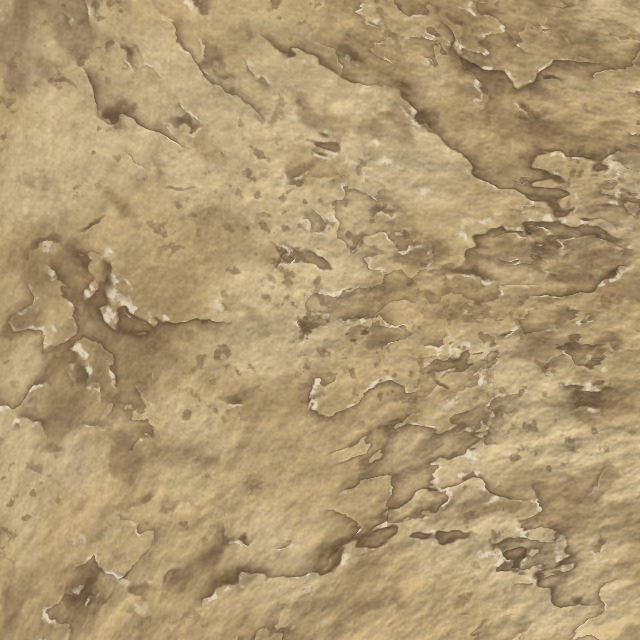
Reproduce this texture procedurally as a three.js fragment shader.

```glsl
varying vec2 vUv;

const vec3 TAN = vec3(0.726, 0.636, 0.465);
const vec3 PALE = vec3(0.772, 0.692, 0.530);
const vec3 WASH = vec3(0.615, 0.525, 0.375);
const vec3 STAIN = vec3(0.430, 0.345, 0.250);
const vec3 CREVICE = vec3(0.340, 0.260, 0.185);
const vec3 GLINT = vec3(0.920, 0.880, 0.790);

const float BEND_SCALE = 3.0;      // gentle sweep of the bedding
const float BEND_AMOUNT = 0.10;
const float SKEW = 0.9;            // falls to the right above, rises below
const float STRETCH = 0.70;        // elongation along the bedding
const float ROUGH_SCALE = 16.0;    // ragged warp of all outlines
const float ROUGH_AMOUNT = 0.035;
const vec2 LIGHT = vec2(-0.5, 0.866);
const float RELIEF_STEP = 0.002;
const float RELIEF_GAIN = 3.2;
const float LEDGE_SCALE = 6.0;
const float LEDGE_EDGE = 0.014;    // sharp side of a ledge
const float LEDGE_FADE = 0.040;    // soft side of a ledge
const float LEDGE_DEPTH = 0.72;
const float DENT_CELLS = 8.0;
const float DENT_CHANCE = 0.50;
const float DENT_DEPTH = 0.75;
const float PIT_SCALE = 58.0;
const float GRAIN_SCALE = 240.0;
const float GRAIN_AMOUNT = 0.085;

float hash(vec2 p) {
  return fract(sin(dot(p, vec2(127.1, 311.7))) * 43758.5453);
}

float noise(vec2 p) {
  vec2 i = floor(p);
  vec2 f = fract(p);
  f = f * f * (3.0 - 2.0 * f);
  float low = mix(hash(i), hash(i + vec2(1.0, 0.0)), f.x);
  float high = mix(hash(i + vec2(0.0, 1.0)), hash(i + 1.0), f.x);
  return mix(low, high, f.y);
}

float fbm(vec2 p) {
  const mat2 turn = mat2(1.6, 1.2, -1.2, 1.6);
  float sum = 0.0;
  float amp = 0.5;
  for (int i = 0; i < 5; i++) {
    p = turn * p + 17.3;
    sum += amp * noise(p * 0.5);
    amp *= 0.5;
  }
  return sum;
}

// Tilts and stretches the plane along the bedding, with ragged offsets
vec2 flow(vec2 p) {
  vec2 c = p - 0.5;
  float bend = noise(p * BEND_SCALE + 3.7) - 0.5;
  vec2 rough = vec2(fbm(p * ROUGH_SCALE), fbm(p * ROUGH_SCALE + 33.0)) - 0.48;
  return vec2(p.x * STRETCH, p.y + SKEW * c.x * c.y + BEND_AMOUNT * bend) + ROUGH_AMOUNT * rough;
}

float height(vec2 p) {
  vec2 q = vec2(p.x * 0.85, p.y + SKEW * (p.x - 0.5) * (p.y - 0.5));
  return 0.75 * fbm(q * 9.0 + 5.0) + 0.28 * fbm(q * 30.0 + 40.0);
}

// x: shadow on the soft side of a broken edge, y: lit rim opposite
vec2 ledge(vec2 q, float scale, float width) {
  float d = fbm(q * scale + scale * 3.1) - 0.48;
  float edge = LEDGE_EDGE * width;
  float shadow = smoothstep(-edge, 0.0, d) * exp(-max(d, 0.0) / (LEDGE_FADE * width));
  float rim = smoothstep(-3.0 * edge, -1.6 * edge, d) * (1.0 - smoothstep(-edge, 0.0, d));
  return vec2(shadow, rim);
}

// Scattered slanting hollows; x: shade, y: lit lower lip
vec2 dents(vec2 p) {
  vec2 ragged = vec2(fbm(p * 22.0 + 4.0), fbm(p * 22.0 + 60.0)) - 0.48;
  vec2 home = floor(p * DENT_CELLS);
  vec2 result = vec2(0.0);
  for (int j = -1; j <= 1; j++) {
    for (int i = -1; i <= 1; i++) {
      vec2 cell = home + vec2(float(i), float(j));
      float pick = hash(cell + 7.0);
      vec2 center = (cell + vec2(hash(cell + 1.5), hash(cell + 9.2))) / DENT_CELLS;
      float angle = 1.5 * (0.5 - center.y) + 1.3 * (hash(cell + 4.4) - 0.5);
      vec2 d = p - center + 0.075 * ragged;
      vec2 along = vec2(cos(angle), sin(angle));
      vec2 size = vec2(0.020 + 0.030 * hash(cell + 2.8), 0.009 + 0.012 * hash(cell + 6.1));
      vec2 s = vec2(dot(d, along), dot(d, vec2(-along.y, along.x))) / size;
      float on = step(pick, DENT_CHANCE) * (0.4 + 0.6 * hash(cell + 3.3));
      float body = (1.0 - smoothstep(0.15, 1.0, length(s))) * smoothstep(-0.55, -0.25, s.y);
      float lip = (1.0 - smoothstep(0.5, 1.0, abs(s.x))) * (1.0 - smoothstep(0.1, 0.3, abs(s.y + 0.6)));
      result = max(result, on * vec2(body, lip));
    }
  }
  return result;
}

void main() {
  vec2 p = vUv;
  vec2 q = flow(p);

  // Mottled colour
  vec3 color = mix(TAN, PALE, smoothstep(0.44, 0.64, fbm(p * 5.0 + 11.0)));
  color = mix(color, WASH, 0.62 * smoothstep(0.48, 0.66, fbm(q * 11.0 + 31.0)));
  color = mix(color, STAIN, 0.45 * smoothstep(0.58, 0.72, fbm(q * 13.0 + 53.0)));

  // Broken ledges from coarse to fine, each in its own patches
  float rim = 0.0;
  for (int i = 0; i < 3; i++) {
    float level = float(i);
    float patches = smoothstep(0.50, 0.63, fbm(p * (5.0 + 2.0 * level) + 71.0 + 9.0 * level));
    vec2 edge = patches * ledge(q, LEDGE_SCALE * (1.0 + 1.3 * level), 1.0 + 0.5 * level);
    color = mix(color, CREVICE, LEDGE_DEPTH * (1.0 - 0.2 * level) * edge.x);
    rim = max(rim, edge.y);
  }

  // Hollows and pits
  vec2 dent = dents(p);
  color = mix(color, CREVICE, DENT_DEPTH * dent.x);
  rim = max(rim, dent.y);
  float pit = smoothstep(0.60, 0.72, fbm(p * PIT_SCALE)) * smoothstep(0.40, 0.60, fbm(p * 6.0 + 91.0));
  color = mix(color, STAIN, 0.5 * pit);

  // Slanting light over the relief, and grain
  float relief = height(p - LIGHT * RELIEF_STEP) - height(p + LIGHT * RELIEF_STEP);
  float grain = noise(p * GRAIN_SCALE) - 0.5;
  color *= 1.0 + clamp(RELIEF_GAIN * relief, -0.20, 0.14) + GRAIN_AMOUNT * grain;

  // Wet glints broken up along the rims
  float sparkle = smoothstep(0.52, 0.68, fbm(p * 60.0 + 15.0));
  color = mix(color, GLINT, rim * (0.08 + 0.7 * sparkle));

  gl_FragColor = vec4(color, 1.0);
}
```
